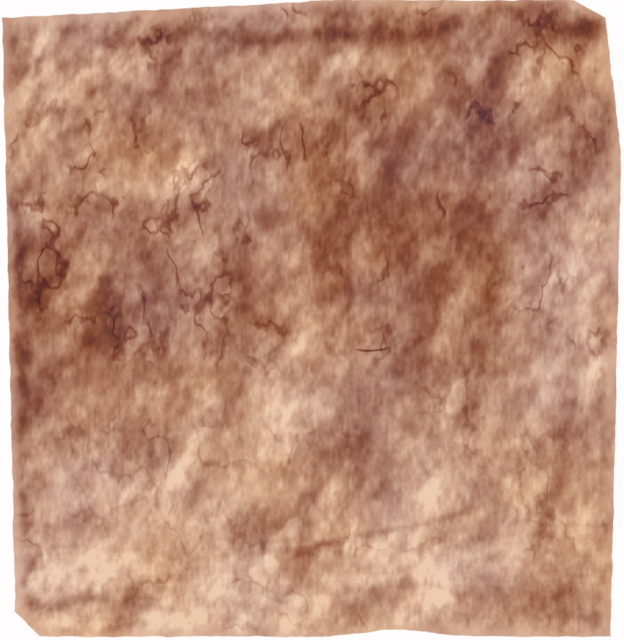
This texture is drawn by a WebGL 1 fragment shader. Its source:

```glsl
precision highp float;
// Mottled brown watercolour wash on a roughly cut paper square.
uniform vec2 u_resolution;

float hash(vec2 p) {
  vec3 q = fract(vec3(p.xyx) * 0.1031);
  q += dot(q, q.yzx + 33.33);
  return fract((q.x + q.y) * q.z);
}

float noise(vec2 p) {
  vec2 i = floor(p), f = fract(p);
  f = f * f * (3.0 - 2.0 * f);
  return mix(mix(hash(i), hash(i + vec2(1, 0)), f.x),
             mix(hash(i + vec2(0, 1)), hash(i + vec2(1, 1)), f.x), f.y);
}

float fbm(vec2 p) {
  float sum = 0.0, amp = 0.533;
  for (int i = 0; i < 4; i++) {
    sum += amp * noise(p);
    p = mat2(1.94, 0.5, -0.5, 1.94) * p + 17.3;
    amp *= 0.5;
  }
  return sum;
}

// Soft stripe of half-width w around c.
float band(float v, float c, float w) {
  float d = (v - c) / w;
  return exp(-d * d);
}

// Distance inside the hand-cut outline, positive on the paper.
float paperEdge(vec2 p) {
  float left = p.x - mix(0.025, 0.003, p.y);
  float right = min(0.979 + 0.022 * p.y, 0.997 - 0.12 * (p.y - 0.75)) - p.x;
  float top = min(min(0.972 + 0.052 * p.x, 1.0), 1.0 - 0.55 * (p.x - 0.92)) - p.y;
  float bottom = p.y - 0.005 - 0.011 * band(p.x, 0.64, 0.07);
  float corner = 0.7 * (p.x + p.y - 0.069);
  return min(min(min(left, right), min(top, bottom)), corner);
}

// Lightness of the pigment, used as its red value.
float washTone(vec2 uv, vec2 p) {
  vec2 slant = vec2(p.x - 0.38 * p.y, p.y * 0.62);
  float upper = smoothstep(0.35, 0.7, uv.y + 0.25 * (fbm(p * 4.0) - 0.5));
  float wobble = fbm(p * 14.0) - 0.5;

  // Broad wash, darker toward the top
  float tone = mix(0.775, 0.715, smoothstep(0.02, 0.4, uv.y));
  tone -= 0.047 * upper;
  tone += 0.30 * (fbm(slant * 7.0 + 3.0) - 0.5);
  tone -= 0.07 * band(length((uv - vec2(0.62, 0.72)) * vec2(0.7, 1.0)), 0.0, 0.13);

  // Slanted blotches, paper tooth and upright fibres
  tone += mix(0.34, 0.42, upper) * (fbm(slant * 27.0) - 0.5);
  tone += 0.20 * (fbm(p * vec2(85.0, 62.0) + 9.0) - 0.5);
  tone += 0.06 * (noise(p * vec2(230.0, 75.0)) - 0.5);

  // Pale worn flecks and dark pooled crevices
  tone += 0.10 * smoothstep(0.60, 0.76, fbm(slant * 21.0 + 41.0));
  float crease = 1.0 - abs(2.0 * fbm(p * vec2(24.0, 17.0) + 60.0) - 1.0);
  float pooled = smoothstep(0.48, 0.65, fbm(p * 13.0 + 80.0));
  tone -= mix(0.07, 0.15, upper) * smoothstep(0.86, 1.0, crease) * pooled;

  // Brush strokes: level streaks below, one rising arc, one upright seam
  float low = 1.0 - smoothstep(0.12, 0.24, uv.y);
  tone += 0.15 * low * (fbm(vec2(p.x * 5.0, p.y * 60.0 + wobble * 3.0)) - 0.5);
  float arc = 0.13 + 0.24 * (uv.x - 0.35) * uv.x + 0.02 * wobble;
  float arcSpan = smoothstep(0.28, 0.5, uv.x) * (1.0 - smoothstep(0.7, 0.82, uv.x));
  tone -= 0.09 * arcSpan * band(uv.y, arc, 0.007);
  tone -= 0.05 * band(uv.x, 0.557 + 0.02 * wobble, 0.004) * smoothstep(0.3, 0.45, uv.y);

  // Pigment gathered along the borders
  float patchy = smoothstep(0.38, 0.6, fbm(p * 9.0 + 25.0));
  float leftSpan = smoothstep(0.03, 0.12, uv.y) * (1.0 - smoothstep(0.6, 0.87, uv.y));
  float leftLine = mix(0.040, 0.018, uv.y) + 0.045 * wobble;
  tone -= 0.25 * leftSpan * band(uv.x, leftLine, 0.014) * (0.45 + 0.55 * patchy);
  float topLine = 0.938 + 0.022 * uv.x + 0.05 * wobble;
  tone -= 0.13 * patchy * band(uv.y, topLine, 0.013);
  tone -= 0.14 * band(uv.y, 0.055 + 0.06 * wobble, 0.014) * (1.0 - smoothstep(0.12, 0.3, uv.x));

  // Thin paint on the right margin
  float paleSpan = band(uv.y, 0.4, 0.13);
  tone += 0.12 * paleSpan * patchy * band(uv.x, 0.943 + 0.03 * wobble, 0.012);

  // Small curved hair
  float hairLine = 0.452 + 4.0 * (uv.x - 0.59) * (uv.x - 0.59);
  float hairSpan = smoothstep(0.565, 0.58, uv.x) * (1.0 - smoothstep(0.61, 0.625, uv.x));
  tone -= 0.24 * hairSpan * band(uv.y, hairLine, 0.0018);
  return tone;
}

void main() {
  vec2 uv = gl_FragCoord.xy / u_resolution;
  vec2 p = uv * vec2(u_resolution.x / u_resolution.y, 1.0);
  float inside = paperEdge(uv) + 0.004 * (fbm(p * 45.0) - 0.5);

  // Bare, frayed rim
  float tone = washTone(uv, p);
  float rim = 1.0 - smoothstep(0.002, 0.022, inside + 0.03 * (fbm(p * 22.0 + 5.0) - 0.5));
  tone = clamp(mix(tone, 0.83, 0.65 * rim), 0.33, 0.93);

  // Tone to brown, with warm drifts and violet shadows
  vec3 color = vec3(0.70, 0.512, 0.422) + (tone - 0.70) * vec3(1.0, 1.21, 1.11);
  color += (fbm(p * 8.0 + 50.0) - 0.5) * vec3(0.0, 0.06, 0.16);
  color += max(0.53 - tone, 0.0) * vec3(0.0, 0.45, 0.75);

  vec3 white = vec3(0.995, 0.987, 0.987);
  gl_FragColor = vec4(mix(white, color, smoothstep(-0.001, 0.002, inside)), 1.0);
}
```
